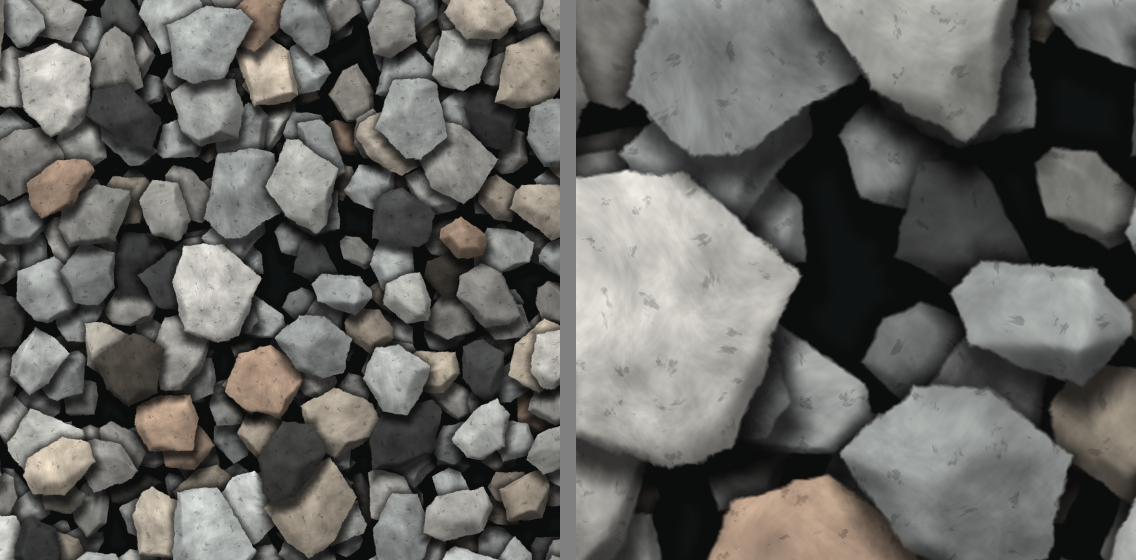
Left: the whole. Right: its middle third, enlarged.
This texture is drawn by a Shadertoy shader. Its source:

```glsl
// Crushed grey gravel seen from above: four layers of jittered cells, each cell
// holding one angular stone. A stone is a convex polygon with bevelled rim planes
// and tilted crown planes; layers are painted bottom up with soft shadows.

const float TAU = 6.28318;
const vec3 LIGHT = vec3(-0.17, 0.45, 0.88);
const vec3 GAP_COLOR = vec3(0.06, 0.07, 0.07);
const vec3 COOL_TINT = vec3(0.975, 1.0, 0.985);
const vec3 NEUTRAL_TINT = vec3(1.01, 1.0, 0.965);
const vec3 WARM_TINT = vec3(1.07, 1.0, 0.90);
const vec3 RUST_TINT = vec3(1.12, 0.96, 0.83);

// Repeatable random value for a cell; k selects the property.
float hash(vec2 cell, float k) {
    vec2 p = cell + k * vec2(37.7, 17.3);
    vec3 q = fract(p.xyx * 0.1031);
    q += dot(q, q.yzx + 33.33);
    return fract((q.x + q.y) * q.z);
}

// Layered, rotated and warped sines, roughly -0.8 to 0.8.
float grain(vec2 p) {
    float sum = 0.0, amp = 0.5;
    for (int i = 0; i < 5; i++) {
        p = mat2(0.8, 0.6, -0.6, 0.8) * p * 1.9 + 0.9 * sin(p.yx * 0.8) + 1.7;
        sum += amp * sin(p.x) * sin(p.y);
        amp *= 0.66;
    }
    return sum;
}

// Returns outline distance, shadow distance and the surface slope (zw).
vec4 stoneShape(vec2 q, vec2 id, float radius, vec2 shadowShift) {
    float axis = hash(id, 1.0) * TAU;
    float longR = radius * mix(1.0, 1.35, hash(id, 2.0));
    float shortR = radius * mix(0.66, 0.98, hash(id, 3.0));
    float dist = -9.0, shadow = -9.0, total = 0.0;
    vec2 slope = vec2(0.0);

    // Rim: planes around an ellipse, each with its own steepness.
    for (int i = 0; i < 7; i++) {
        float k = float(i);
        float angle = (k + 0.75 * hash(id, 10.0 + k)) * TAU / 7.0;
        vec2 dir = vec2(cos(angle + axis), sin(angle + axis));
        float reach = length(vec2(longR * cos(angle), shortR * sin(angle)));
        reach *= mix(0.86, 1.06, hash(id, 20.0 + k));
        float edge = dot(q, dir) - reach;
        dist = max(dist, edge);
        shadow = max(shadow, edge + dot(shadowShift, dir));
        float steep = mix(0.6, 2.2, hash(id, 30.0 + k));
        float weight = exp(-55.0 * max(-edge * steep, -0.4));
        slope -= weight * steep * dir;
        total += weight;
    }
    // Crown: gently tilted planes that meet in ridges.
    for (int i = 0; i < 3; i++) {
        float k = float(i);
        float angle = (k + hash(id, 40.0 + k)) * TAU / 3.0;
        vec2 tilt = vec2(cos(angle), sin(angle)) * mix(0.1, 0.6, hash(id, 50.0 + k));
        float height = mix(0.13, 0.24, hash(id, 60.0 + k)) + dot(tilt, q);
        float weight = exp(-55.0 * max(height, -0.4));
        slope += weight * tilt;
        total += weight;
    }
    return vec4(dist, shadow, slope / total);
}

// Mostly neutral and cool greys, some warm stones, few rusty or dark ones.
vec3 stoneAlbedo(vec2 id) {
    float pick = hash(id, 5.0);
    vec3 tint = mix(COOL_TINT, NEUTRAL_TINT, smoothstep(0.2, 0.6, pick));
    tint = mix(tint, WARM_TINT, smoothstep(0.75, 0.9, pick));
    tint = mix(tint, RUST_TINT, step(0.965, pick));
    float tone = mix(0.49, 0.75, hash(id, 6.0));
    tone *= mix(1.0, 0.45, step(0.93, hash(id, 7.0)));
    return tint * tone;
}

// Lit stone surface with mottling and small dark pits.
vec3 shadeStone(vec2 uv, vec2 id, vec2 slope, vec2 rough) {
    vec2 offset = 50.0 * vec2(hash(id, 8.0), hash(id, 9.0));
    float mottle = grain(uv * 34.0 + offset);
    float pits = smoothstep(0.45, 0.8, grain(uv * 75.0 - offset));
    vec3 normal = normalize(vec3(-slope - 0.22 * rough, 1.0));
    float light = 0.36 + 0.74 * max(dot(normal, LIGHT), 0.0);
    return stoneAlbedo(id) * light * (1.0 + 0.16 * mottle - 0.18 * pits);
}

// Paints one layer of stones over the colour below it.
vec3 paintLayer(vec3 color, vec2 uv, float layer, float cells, float presence, float dim) {
    vec2 p = uv * cells + layer * vec2(13.7, 25.3);
    vec2 base = floor(p);
    vec2 rough = vec2(grain(uv * 38.0 + layer), grain(uv * 38.0 + 20.0 + layer));
    vec2 wobble = 0.022 * rough;
    float soft = cells * max(0.0016, 0.8 / iResolution.y);
    for (int j = -1; j <= 1; j++) {
        for (int i = -1; i <= 1; i++) {
            vec2 cell = base + vec2(i, j);
            vec2 id = cell + layer * 71.0;
            if (hash(id, 0.0) > presence) continue;
            vec2 center = cell + mix(vec2(0.22), vec2(0.78), vec2(hash(id, 70.0), hash(id, 71.0)));
            vec2 q = p - center + wobble;
            if (dot(q, q) > 1.5) continue;
            float radius = mix(0.33, 0.47, hash(id, 4.0));
            vec4 stone = stoneShape(q, id, radius, cells * vec2(-0.003, 0.013));
            float gap = min(stone.x, stone.y) / cells;
            color *= mix(0.3, 1.0, smoothstep(-0.006, 0.016, gap));
            if (stone.x < soft) {
                float cover = 1.0 - smoothstep(-soft, soft, stone.x);
                color = mix(color, dim * shadeStone(uv, id, stone.zw, rough), cover);
            }
        }
    }
    return color;
}

void mainImage(out vec4 fragColor, in vec2 fragCoord) {
    vec2 uv = fragCoord / iResolution.y;
    vec3 color = GAP_COLOR;
    color = paintLayer(color, uv, 1.0, 11.0, 1.0, 0.78);
    color = paintLayer(color, uv, 2.0, 9.0, 0.95, 0.9);
    color = paintLayer(color, uv, 3.0, 7.6, 0.8, 1.0);
    color = paintLayer(color, uv, 4.0, 6.6, 0.6, 1.03);
    fragColor = vec4(max(color, 0.7 * GAP_COLOR), 1.0);
}
```
